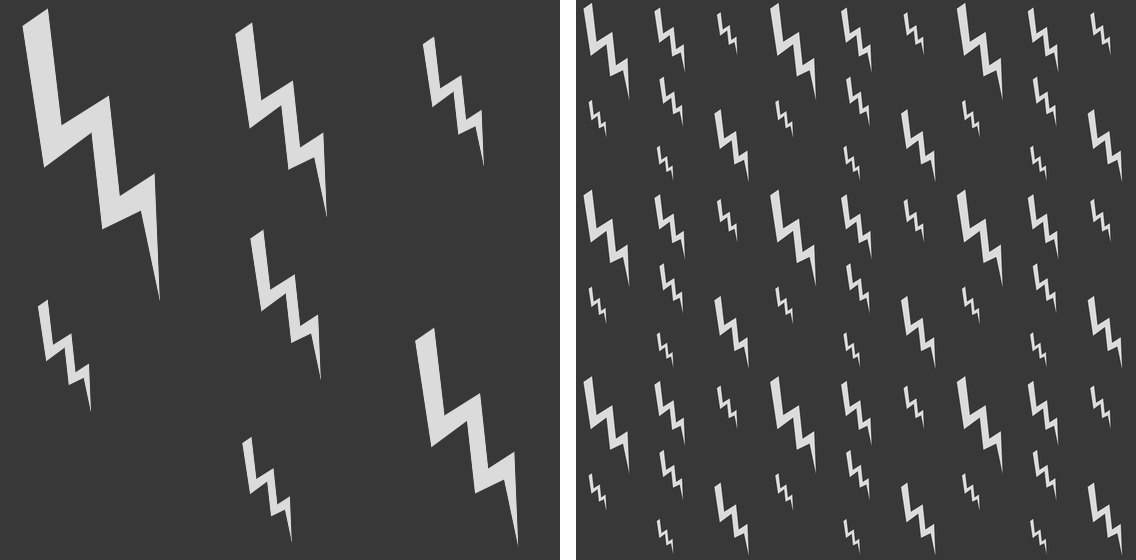
Left: one tile. Right: repeated 3 by 3.
This pattern is drawn by a three.js fragment shader. Its source:

```glsl
// Pale lightning bolts of varied sizes scattered over a flat dark ground.
// One polygon distance function is repeated down three staggered columns;
// offsets wrap around the unit canvas, so the pattern tiles.
varying vec2 vUv;

#define GROUND_COLOR vec3(0.22)
#define BOLT_COLOR vec3(0.857)
#define COLUMN_START 0.13
#define COLUMN_STEP 0.345
#define TOP_MARGIN 0.015
#define ROW_STEP 0.52
#define MIDDLE_ROW_STEP 0.37
#define SMALL_BOLT 0.232
#define COLUMN_GROWTH 1.5
#define DRIFT 0.15
#define EDGE 0.001

const int CORNERS = 11;

// Signed distance to a bolt of height 1 centred on the origin.
float boltDistance(vec2 p) {
  vec2 corner[CORNERS];
  // Right side, from the top down to the tip
  corner[0] = vec2(-0.149, 0.500);
  corner[1] = vec2(-0.102, 0.100);
  corner[2] = vec2(0.060, 0.202);
  corner[3] = vec2(0.097, -0.142);
  corner[4] = vec2(0.216, -0.065);
  corner[5] = vec2(0.234, -0.500);
  // Left side, back up to the top
  corner[6] = vec2(0.169, -0.192);
  corner[7] = vec2(0.037, -0.256);
  corner[8] = vec2(0.000, 0.075);
  corner[9] = vec2(-0.162, -0.045);
  corner[10] = vec2(-0.236, 0.440);

  float nearest = 10.0;
  float side = 1.0;
  vec2 a = corner[CORNERS - 1];
  for (int i = 0; i < CORNERS; i++) {
    vec2 b = corner[i];
    vec2 edge = b - a;
    vec2 rel = p - a;
    vec2 gap = rel - edge * clamp(dot(rel, edge) / dot(edge, edge), 0.0, 1.0);
    nearest = min(nearest, dot(gap, gap));
    // Each edge crossed by a horizontal ray flips inside and outside
    bool spans = (a.y > p.y) != (b.y > p.y);
    if (spans && rel.x < edge.x * rel.y / edge.y) side = -side;
    a = b;
  }
  return side * sqrt(nearest);
}

// Shortest offset on the wrapping canvas.
vec2 wrapOffset(vec2 d) {
  return fract(d + 0.5) - 0.5;
}

void main() {
  float dist = 1.0;

  for (int c = 0; c < 3; c++) {
    float column = float(c);
    float middle = c == 1 ? 1.0 : 0.0;
    float rowStep = mix(ROW_STEP, MIDDLE_ROW_STEP, middle);

    for (int r = 0; r < 3; r++) {
      // Only the middle column holds a third bolt
      if (r == 2 && c != 1) continue;
      float row = float(r);

      // Sizes shrink down the left column and grow down the right one
      float size = SMALL_BOLT * pow(COLUMN_GROWTH, 2.0 - column)
                 + row * (0.24 * column - 0.32);

      // Larger bolts drift right; the middle column also sways
      float x = COLUMN_START + COLUMN_STEP * column + DRIFT * (size - 0.3)
              + 0.02 * middle * (1.0 + sin(1.6 * row));
      float top = 1.0 - TOP_MARGIN - 0.025 * column - rowStep * row;
      vec2 center = vec2(x, top - 0.5 * size);

      dist = min(dist, size * boltDistance(wrapOffset(vUv - center) / size));
    }
  }

  float cover = 1.0 - smoothstep(-EDGE, EDGE, dist);
  gl_FragColor = vec4(mix(GROUND_COLOR, BOLT_COLOR, cover), 1.0);
}
```
